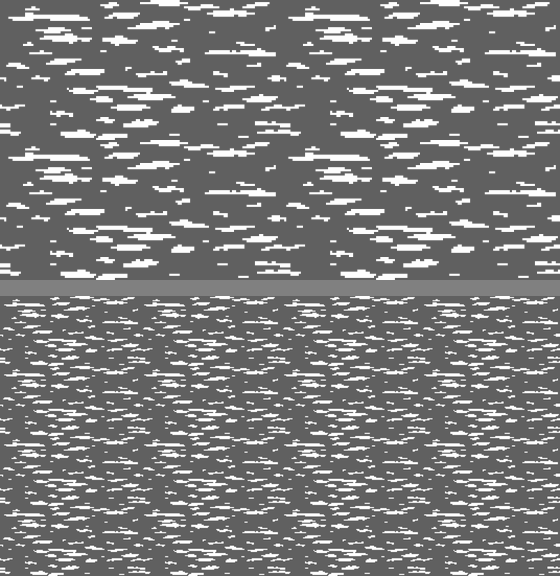
Top, the tile; bottom, the same tile 2 across and 2 down.
This texture is drawn by a WebGL 2 fragment shader. Its source:

```glsl
#version 300 es
precision highp float;
// Pale, blocky horizontal flecks scattered over flat grey, as a seamless tile.

uniform vec2 u_resolution;
out vec4 fragColor;

const vec2 REPEATS = vec2(2.0);            // tiles across the canvas
const vec2 TILE_CELLS = vec2(134.0, 67.0); // square blocks in one tile
const vec2 GRID = vec2(5.0, 12.0);         // flecks in one tile
const vec3 GROUND = vec3(0.378);
const vec3 FLECK = vec3(0.992);

// Integer hash of a three-part key, from 0 to 1
float hash(vec3 key) {
    uvec3 k = uvec3(ivec3(key));
    uint h = k.x * 1597334677u ^ k.y * 3812015801u ^ k.z * 2798796415u;
    h = (h ^ (h >> 16)) * 2146121005u;
    h = (h ^ (h >> 15)) * 2221713035u;
    h ^= h >> 16;
    return float(h >> 8) / 16777216.0;
}

// Gradient noise along a line, about -0.5 to 0.5
float gradientNoise(float x, vec2 id, float channel) {
    float i = floor(x);
    float f = x - i;
    float left = hash(vec3(id, channel + i)) * 2.0 - 1.0;
    float right = hash(vec3(id, channel + i + 1.0)) * 2.0 - 1.0;
    float ease = f * f * f * (f * (f * 6.0 - 15.0) + 10.0);
    return mix(left * f, right * (f - 1.0), ease);
}

// One fleck: a drifting middle line with a humped body and thin tails
float fleck(vec2 offset, vec2 id) {
    float halfLength = mix(1.5, 13.5, pow(hash(vec3(id, 3.0)), 1.8));
    if (abs(offset.x) > halfLength) return 0.0;

    // The outline changes in steps two blocks wide
    float x = floor(offset.x * 0.5) * 2.0 + 0.5;
    float along = clamp(x / halfLength, -1.0, 1.0);
    float skew = (hash(vec3(id, 4.0)) - 0.5) * 0.8;
    float taper = mix(0.8, 2.2, hash(vec3(id, 7.0)));
    float envelope = pow(1.0 - along * along, taper) * (1.0 + skew * along);
    float bulk = mix(0.2, 1.0, hash(vec3(id, 5.0))) * min(halfLength * 0.45, 3.8);
    float lumps = 0.75 + 1.2 * gradientNoise(x * 0.23, id, 100.0);
    float body = 0.12 + max(bulk * envelope * lumps, 0.0);

    float slope = (hash(vec3(id, 6.0)) - 0.5) * min(halfLength * 0.3, 1.8);
    float middle = slope * along + 1.5 * gradientNoise(x * 0.17, id, 200.0);
    float top = floor(middle + body * 0.58 + 0.5);
    float bottom = ceil(middle - body * 0.42 - 0.5);
    return step(bottom, offset.y) * step(offset.y, top);
}

// Coverage of one block by the nearby flecks; ids wrap at the tile edge
float blockCover(vec2 cell) {
    cell = mod(cell, TILE_CELLS);
    vec2 spacing = TILE_CELLS / GRID;
    vec2 home = floor((cell + 0.5) / spacing);
    float cover = 0.0;
    for (int j = -1; j <= 1; j++) {
        for (int i = -1; i <= 1; i++) {
            vec2 slot = home + vec2(i, j);
            vec2 id = mod(slot, GRID);
            vec2 jitter = vec2(hash(vec3(id, 1.0)), hash(vec3(id, 2.0))) - 0.5;
            float stagger = mod(id.y, 2.0) * 0.5 - 0.25;
            vec2 place = slot + 0.5 + vec2(0.55, 0.6) * jitter + vec2(stagger, 0.0);
            vec2 center = floor(place * spacing);
            cover = max(cover, fleck(cell - center, id));
        }
    }
    return cover;
}

// Box filter: blend the blocks under the corners of one pixel
float filteredCover(vec2 p, vec2 footprint) {
    vec2 low = floor(p - 0.5 * footprint);
    vec2 highEdge = p + 0.5 * footprint;
    vec2 high = floor(highEdge);
    vec2 share = clamp((highEdge - high) / footprint, 0.0, 1.0);
    float lower = mix(blockCover(low), blockCover(vec2(high.x, low.y)), share.x);
    float upper = mix(blockCover(vec2(low.x, high.y)), blockCover(high), share.x);
    return mix(lower, upper, share.y);
}

void main() {
    vec2 blocks = REPEATS * TILE_CELLS;
    vec2 p = gl_FragCoord.xy / u_resolution * blocks;
    float cover = filteredCover(p, blocks / u_resolution);
    fragColor = vec4(mix(GROUND, FLECK, cover), 1.0);
}
```
